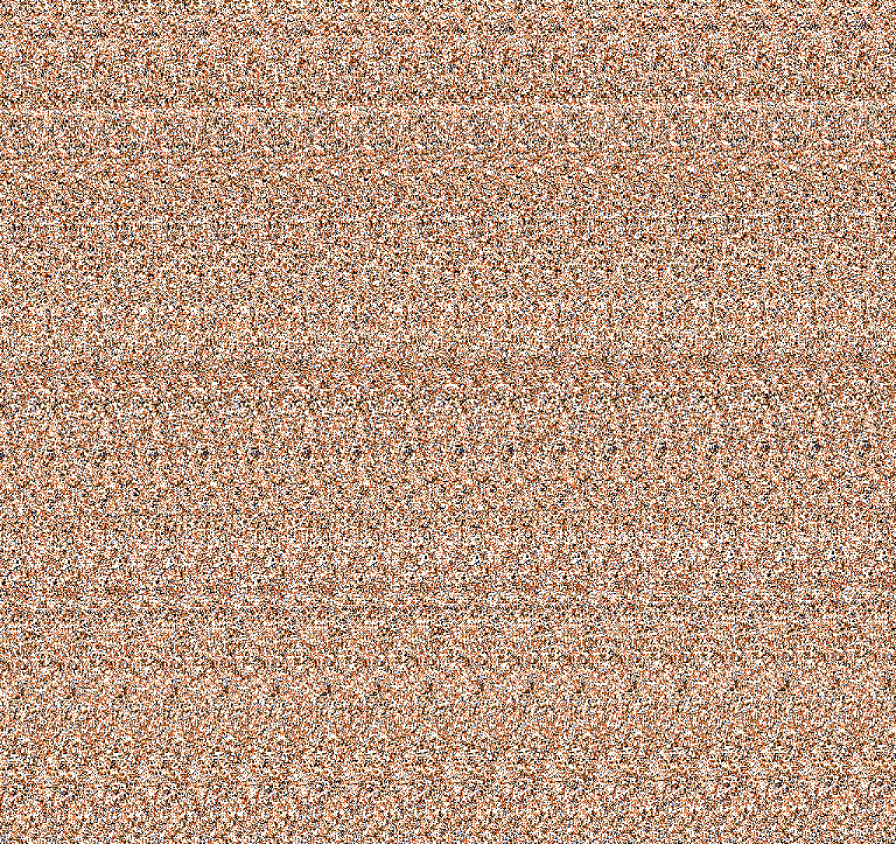
Reproduce this pattern procedurally as a Shadertoy shader.

```glsl
// Random-dot stereogram: one narrow strip of coloured specks repeated about 17.6 times
// across, climbing slightly to the right. Integer hashes choose each dot; faint patches,
// bands and blobs shift its tone, and a few dots differ from one repeat to the next.

const float PERIOD = 43.67;             // strip width in dots
const vec2 DOTS = vec2(768.0, 723.0);   // dots over the whole canvas

// Tone marks in a strip: column, row, half width, brightness shift
const vec4 MARKS[9] = vec4[9](
    vec4(36, 625, 5, 0.36), vec4(11, 592, 3, 0.34),
    vec4(15, 227, 5, 0.28), vec4(36, 707, 4, 0.28),
    vec4(20, 412, 18, -0.15), vec4(20, 377, 20, -0.20),
    vec4(20, 197, 30, -0.09), vec4(20, 67, 18, -0.14),
    vec4(20, 527, 18, -0.10));

float hash(vec3 p) {
    uvec3 q = uvec3(ivec3(floor(p)) + 4096);
    uint h = q.x * 1597334677u ^ q.y * 3812015801u ^ q.z * 2798796415u;
    h = (h ^ (h >> 16)) * 2246822519u;
    h = (h ^ (h >> 13)) * 3266489917u;
    h ^= h >> 16;
    return float(h >> 8) / 16777216.0;
}

// Value noise that wraps horizontally after the given number of cells
float wrapNoise(vec2 p, float cells, float seed) {
    vec2 i = floor(p), f = fract(p);
    f = f * f * (3.0 - 2.0 * f);
    float x0 = mod(i.x, cells), x1 = mod(i.x + 1.0, cells);
    float low = mix(hash(vec3(x0, i.y, seed)), hash(vec3(x1, i.y, seed)), f.x);
    float high = mix(hash(vec3(x0, i.y + 1.0, seed)), hash(vec3(x1, i.y + 1.0, seed)), f.x);
    return mix(low, high, f.y);
}

// Palette ordered from dark to light, split by share of the area
vec3 speckColor(float tone) {
    if (tone < 0.14) return vec3(0.03, 0.03, 0.03);
    if (tone < 0.25) return vec3(0.46, 0.31, 0.08);
    if (tone < 0.29) return vec3(0.46, 0.55, 0.80);
    if (tone < 0.49) return vec3(0.82, 0.33, 0.15);
    if (tone < 0.61) return vec3(0.91, 0.75, 0.49);
    return vec3(1.0, 1.0, 0.99);
}

// Brightness shift shared by every repeat
float stripTone(vec2 cell) {
    float u = cell.x / PERIOD;
    float shift = 0.11 * (wrapNoise(vec2(u * 9.0, cell.y / 4.0), 9.0, 11.0) - 0.5);
    shift += 0.03 * (wrapNoise(vec2(u * 2.0, cell.y / 17.0), 2.0, 12.0) - 0.5);
    for (int i = 0; i < 9; i++) {
        vec2 d = (cell - MARKS[i].xy) / vec2(MARKS[i].z, 2.0);
        shift += MARKS[i].w * exp(-dot(d, d));
    }
    return shift;
}

vec3 dotColor(vec2 p) {
    vec2 cell = floor(p);
    float repeat = floor(cell.x / PERIOD);
    cell.x = floor(cell.x - repeat * PERIOD);
    cell.y -= floor(repeat * 0.5);      // slow climb to the right

    // A small share of dots is drawn afresh in each repeat
    float worn = step(hash(vec3(cell, 100.0 + repeat)), 0.07);
    float seed = mix(1.0, 200.0 + repeat, worn);
    return speckColor(hash(vec3(cell, seed)) + stripTone(cell));
}

void mainImage(out vec4 fragColor, in vec2 fragCoord) {
    // Average a grid of samples slightly wider than the pixel to smooth the dot edges
    vec3 color = vec3(0.0);
    for (int y = 0; y < 4; y++) {
        for (int x = 0; x < 4; x++) {
            vec2 offset = (vec2(x, y) - 1.5) * 0.29;
            color += dotColor((fragCoord + offset) / iResolution.xy * DOTS);
        }
    }
    fragColor = vec4(color / 16.0, 1.0);
}
```
